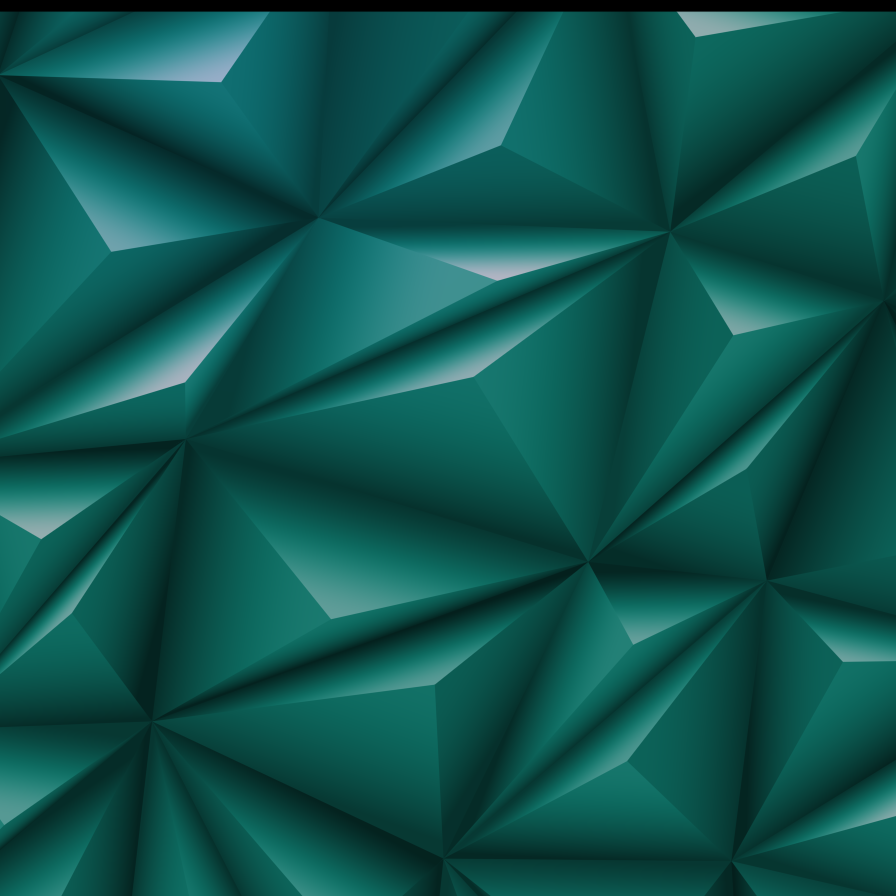
A Shadertoy shader for this background:

```glsl
// Emerald relief of folded triangular facets, lit from above.
// A jittered grid of valley points is split into triangles; each is raised to
// an off-centre peak, giving three facets shaded from valley edge to peak.

#define CELLS 3.0            // valley points across the canvas
#define JITTER 0.50          // wander of the valley points, in cells
#define TURN 0.22            // rotation of the grid, in radians
#define SKEW 0.45            // slant of the gradient on a facet
#define VALLEY vec2(0.11, 0.25)   // range of level at the valley edge
#define PEAK vec2(0.35, 0.48)     // range of level at the peak
#define GLOSS 0.25           // extra level on facets turned to the light
#define LIGHT vec2(-0.2, 0.98)
#define BAND 0.013           // height of the black band along the top
#define SOFT 0.7             // edge softness, in pixels at any resolution

float hash(vec2 p) {
    return fract(sin(dot(p, vec2(127.1, 311.7))) * 43758.5453);
}

vec2 hash2(vec2 p) {
    return vec2(hash(p), hash(p + 41.3));
}

vec2 valleyPoint(vec2 id) {
    return id + 0.5 + JITTER * (hash2(id + 7.0) - 0.5);
}

// Signed distance to the line a-b, positive on its left
float side(vec2 p, vec2 a, vec2 b) {
    vec2 e = normalize(b - a), d = p - a;
    return e.x * d.y - e.y * d.x;
}

// Deep green through teal to pale grey
vec3 palette(float level) {
    float pale = max(level - 0.39, 0.0);
    pale *= pale;
    return level * vec3(0.12, 1.0, 0.9) + pale * vec3(6.0, 0.0, 0.9);
}

// Level of the facet on valley edge a-b, rising to the peak
float facetLevel(vec2 p, vec2 a, vec2 b, vec2 peak, vec2 seed) {
    vec2 edge = b - a;
    vec2 outward = normalize(vec2(edge.y, -edge.x));
    float along = dot(p - a, edge) / dot(edge, edge) - 0.5;
    float height = side(p, a, b) / max(side(peak, a, b), 0.001);
    float t = clamp(height + SKEW * (hash(seed + 3.7) - 0.5) * 2.0 * along, 0.0, 1.0);
    float rise = 1.0 - (1.0 - t) * (1.0 - t);
    float lit = smoothstep(0.1, 1.0, dot(outward, LIGHT));
    float low = mix(VALLEY.x, VALLEY.y, hash(seed));
    float high = mix(PEAK.x, PEAK.y, hash(seed + 9.1));
    return mix(low, high, rise) + GLOSS * lit * rise * rise;
}

// Adds the three facets of triangle a, b, c; w holds the summed coverage
void addPyramid(inout vec4 sum, vec2 p, vec2 a, vec2 b, vec2 c, vec2 seed, float soft) {
    vec3 w = 0.25 + vec3(hash2(seed + 2.3), hash(seed + 5.9));
    w /= w.x + w.y + w.z;
    vec2 peak = a * w.x + b * w.y + c * w.z;
    vec2 corner[3] = vec2[3](a, b, c);
    for (int k = 0; k < 3; k++) {
        vec2 u = corner[k], v = corner[(k + 1) % 3];
        float d = min(side(p, u, v), min(side(p, v, peak), side(p, peak, u)));
        float cover = smoothstep(-soft, soft, d);
        if (cover > 0.0) {
            float level = facetLevel(p, u, v, peak, seed + 13.7 * float(k + 1));
            sum += cover * vec4(palette(level), 1.0);
        }
    }
}

void mainImage(out vec4 fragColor, in vec2 fragCoord) {
    vec2 uv = fragCoord / iResolution.y;
    float pixel = 1.0 / iResolution.y;
    float cs = cos(TURN), sn = sin(TURN);
    vec2 p = mat2(cs, sn, -sn, cs) * uv * CELLS + 20.0;
    vec2 home = floor(p - 0.5);

    // Gather the facets of the neighbouring quads
    vec4 sum = vec4(0.0);
    for (int j = -1; j <= 1; j++)
    for (int i = -1; i <= 1; i++) {
        vec2 id = home + vec2(i, j);
        vec2 q[4] = vec2[4](valleyPoint(id), valleyPoint(id + vec2(1, 0)),
                            valleyPoint(id + 1.0), valleyPoint(id + vec2(0, 1)));
        int s = hash(id + 0.5) < 0.5 ? 0 : 1;   // which diagonal splits the quad
        float soft = SOFT * pixel * CELLS;
        addPyramid(sum, p, q[s], q[s + 1], q[(s + 2) % 4], id + 0.17, soft);
        addPyramid(sum, p, q[(s + 2) % 4], q[(s + 3) % 4], q[s], id + 0.61, soft);
    }
    vec3 col = sum.rgb / max(sum.a, 0.001);

    // Cooler tint towards the upper left, then the black band
    float cool = smoothstep(0.55, 0.0, length(uv - vec2(0.3, 0.9)));
    col.b *= 1.0 + 0.14 * cool;
    col *= 1.0 - smoothstep(-pixel, pixel, uv.y - (1.0 - BAND));
    fragColor = vec4(col, 1.0);
}
```
